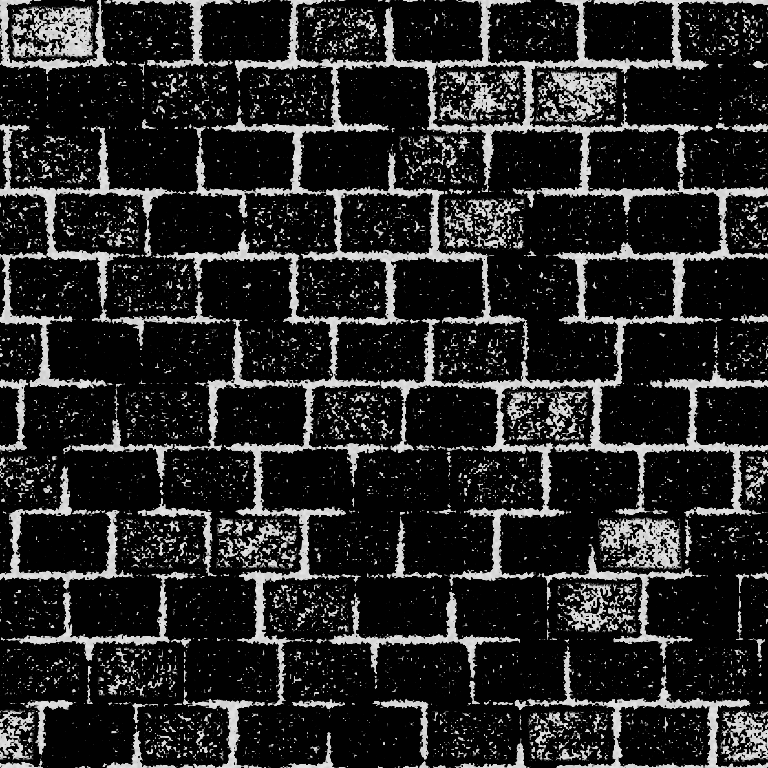
Write a WebGL 2 fragment shader that draws this texture.

```glsl
#version 300 es
precision highp float;
// Worn black brick wall: speckled bricks in staggered rows with rough pale mortar.

uniform vec2 u_resolution;
out vec4 fragColor;

// Horizontal shift of each course, in brick widths, from the top down.
const float courseShift[12] = float[12](
  0.05, 0.50, 0.08, 0.53, 0.07, 0.47, 0.21, 0.68, 0.17, 0.70, 0.92, 0.43);

float hash(vec2 p) {
  vec3 q = fract(vec3(p.xyx) * 0.1031);
  q += dot(q, q.yzx + 33.33);
  return fract((q.x + q.y) * q.z);
}

// Value noise with the given number of cells across the canvas; wraps at the edges.
float noise(vec2 uv, float cells) {
  vec2 p = uv * cells;
  vec2 i = floor(p);
  vec2 f = fract(p);
  f = f * f * (3.0 - 2.0 * f);
  vec2 a = mod(i, cells);
  vec2 b = mod(i + 1.0, cells);
  return mix(mix(hash(a), hash(vec2(b.x, a.y)), f.x),
             mix(hash(vec2(a.x, b.y)), hash(b), f.x), f.y);
}

float roundedBox(vec2 p, vec2 halfSize, float radius) {
  vec2 q = abs(p) - halfSize + radius;
  return length(max(q, 0.0)) + min(max(q.x, q.y), 0.0) - radius;
}

void main() {
  vec2 uv = gl_FragCoord.xy / u_resolution;
  float pixel = 12.0 / u_resolution.y;

  // Brick grid: 8 across, 12 down; lengths below are in course heights.
  vec2 grid = vec2(uv.x * 8.0, (1.0 - uv.y) * 12.0);
  int course = clamp(int(grid.y), 0, 11);
  grid.x -= courseShift[course];
  vec2 brick = vec2(mod(floor(grid.x), 8.0), float(course));
  vec2 p = (fract(grid) - 0.5) * vec2(1.5, 1.0);

  // Slight shift and slant of each brick.
  p += (vec2(hash(brick + 11.0), hash(brick + 23.0)) - 0.5) * vec2(0.04, 0.02);
  p += p.yx * (vec2(hash(brick + 37.0), hash(brick + 51.0)) - 0.5) * vec2(0.08, 0.04);

  // Rough outline from broad wobble and fine grain.
  float grain = 0.6 * noise(uv, 420.0) + 0.4 * noise(uv, 190.0);
  float edge = roundedBox(p, vec2(0.695, 0.453), 0.06);
  edge += (noise(uv, 56.0) - 0.5) * 0.03 + (grain - 0.5) * 0.11;

  // Mortar, crumbling away in patches.
  float crumble = 0.065 * smoothstep(0.52, 0.85, noise(uv, 17.0));
  float mortar = smoothstep(-pixel * 0.6, pixel * 0.6, edge - crumble);

  // Speckled wear, different on each brick, inside a dark rim.
  float wear = 0.85 * pow(hash(brick + 71.0), 2.2);
  float patches = 0.6 * noise(uv, 30.0) + 0.4 * noise(uv, 75.0);
  float threshold = 0.86 - wear * (0.5 + 0.6 * (patches - 0.5));
  float speckle = smoothstep(threshold - 0.07, threshold + 0.07, grain);
  speckle *= 1.0 - smoothstep(-0.09, -0.045, edge);

  // Pale dust over near-black brick.
  vec3 soot = vec3(0.005);
  vec3 dust = vec3(0.80 + 0.10 * noise(uv, 260.0));
  fragColor = vec4(mix(soot, dust, max(mortar, speckle)), 1.0);
}
```
